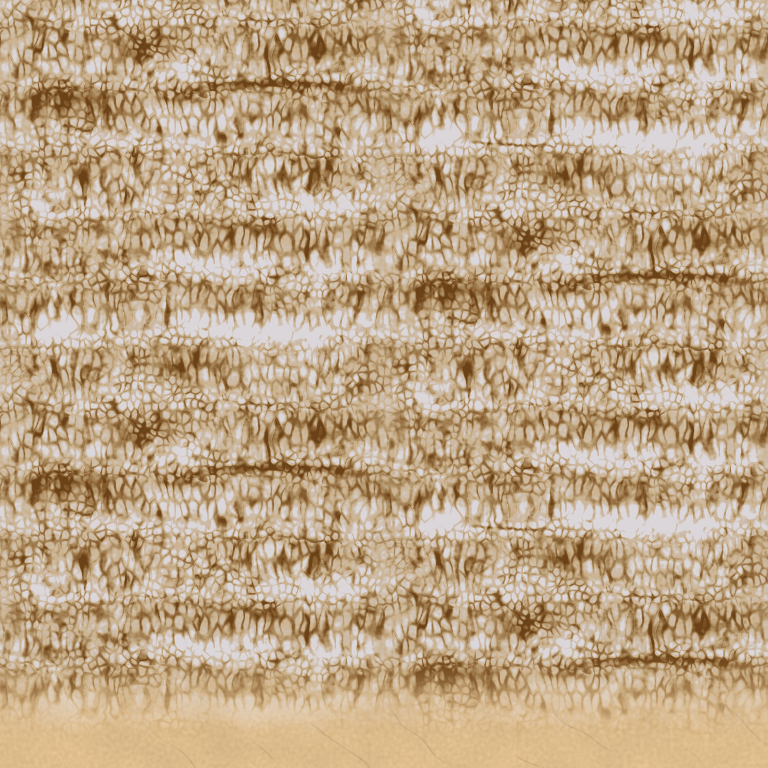
Reproduce this texture procedurally as a three.js fragment shader.

```glsl
// Weathered, layered bark-like crust: pale beady grains and brown upright veins in 12 strata.
// Half-drop repeat, two columns by two rows, made from wrapped gradient noise and cell noise;
// the foot of the canvas fades into smooth cracked sand.
varying vec2 vUv;

vec2 hash2(vec2 c) {
  vec3 q = fract(vec3(c.xyx) * vec3(0.1031, 0.1030, 0.0973));
  q += dot(q, q.yzx + 33.33);
  return fract((q.xx + q.yz) * q.zy);
}

// Wraps a grid cell into one tile; each column drops by half a tile (n.y is even).
vec2 wrapCell(vec2 c, vec2 n) {
  float column = floor((c.x + 0.5) / n.x);
  return floor(vec2(c.x - column * n.x + 0.5, mod(c.y - column * n.y * 0.5 + 0.5, n.y)));
}

float corner(vec2 c, vec2 f, vec2 n) {
  return dot(hash2(wrapCell(c, n) + n * 1.7) * 2.0 - 1.0, f);
}

// Gradient noise, n cells per tile, roughly -1 to 1.
float noise(vec2 p, vec2 n) {
  vec2 g = p * 2.0 * n, c = floor(g), f = g - c;
  vec2 s = f * f * f * (f * (f * 6.0 - 15.0) + 10.0);
  vec2 e = vec2(1.0, 0.0);
  float a = mix(corner(c, f, n), corner(c + e, f - e, n), s.x);
  float b = mix(corner(c + e.yx, f - e.yx, n), corner(c + 1.0, f - 1.0, n), s.x);
  return 1.7 * mix(a, b, s.y);
}

// Rounded grains: x is the body of the nearest grain, 0 in the gaps; y its random value.
vec2 grains(vec2 p, vec2 n) {
  vec2 g = p * 2.0 * n, c = floor(g), f = g - c;
  float near = 9.0, next = 9.0, id = 0.0;
  for (int j = -1; j <= 1; j++) {
    for (int i = -1; i <= 1; i++) {
      vec2 o = vec2(float(i), float(j));
      vec2 h = hash2(wrapCell(c + o, n) + n * 2.3);
      float d = length(o + 0.1 + 0.8 * h - f);
      if (d < near) { next = near; near = d; id = h.x; }
      else next = min(next, d);
    }
  }
  float body = smoothstep(0.0, 0.45, next - near) * (1.0 - smoothstep(0.3, 0.75, near));
  return vec2(body, id);
}

float bump(float x, float width) { return exp(-x * x / (width * width)); }

// Tone ramp from deep brown through tan to chalky white.
vec3 crustColor(float t) {
  vec3 c = mix(vec3(0.42, 0.26, 0.09), vec3(0.53, 0.37, 0.19), smoothstep(-0.1, 0.14, t));
  c = mix(c, vec3(0.63, 0.49, 0.31), smoothstep(0.14, 0.32, t));
  c = mix(c, vec3(0.71, 0.60, 0.44), smoothstep(0.30, 0.48, t));
  c = mix(c, vec3(0.80, 0.70, 0.56), smoothstep(0.45, 0.61, t));
  c = mix(c, vec3(0.80, 0.73, 0.65), smoothstep(0.59, 0.73, t));
  return mix(c, vec3(0.86, 0.84, 0.85), smoothstep(0.72, 0.95, t));
}

float crustTone(vec2 p) {
  float column = floor(p.x * 2.0);
  vec2 u = vec2(p.x - column * 0.5, mod(p.y - column * 0.25, 0.5));
  vec2 w = p + 0.006 * vec2(noise(p, vec2(11.0, 10.0)), noise(p + 0.13, vec2(11.0, 10.0)));
  w += 0.0025 * vec2(noise(p, vec2(36.0, 30.0)), noise(p + 0.17, vec2(36.0, 30.0)));
  float broad = noise(p, vec2(3.0, 6.0));
  float patches = noise(p + 0.21, vec2(6.0, 12.0));
  float clumps = noise(w + 0.09, vec2(30.0, 24.0));

  // Strata: chalk gathers above each ragged ledge, broken brown shadow lies beneath it.
  float row = p.y * 12.0 - 0.4 + 0.13 * noise(p, vec2(3.0, 4.0)) + 0.08 * patches + 0.11 * clumps;
  float f = fract(row);
  float chalk = smoothstep(0.4, 0.8, f) * (1.0 - smoothstep(0.86, 1.0, f));
  float shade = exp(-f * 4.0) * smoothstep(0.0, 0.08, f) + 0.6 * smoothstep(0.9, 1.0, f);
  float tone = 0.60 + 0.13 * broad + 0.12 * patches;
  tone += chalk * (0.14 + 0.22 * broad);
  tone -= shade * max(0.0, 0.16 - 0.4 * patches);

  // Broad chalk bands and blotches within the tile.
  tone += 0.21 * bump(u.y - 0.43, 0.024) * (0.8 + patches);
  tone += 0.12 * bump(u.y - 0.175, 0.02);
  tone += 0.24 * bump(u.x - 0.37, 0.11) * bump(u.y - 0.355, 0.017) * (0.8 + 1.5 * clumps);
  tone -= 0.20 * bump(u.x - 0.13, 0.07) * bump(u.y - 0.13, 0.02);
  tone -= 0.18 * bump(u.x - 0.29, 0.10) * bump(u.y - 0.295, 0.014);

  // Round grains give way to long upright ones in the middle of each stratum.
  float upright = smoothstep(0.0, 0.15, f) * (1.0 - smoothstep(0.65, 0.9, f));
  upright *= smoothstep(-0.4, 0.1, noise(p + 0.37, vec2(3.0, 6.0)));
  vec2 grain = mix(grains(w, vec2(50.0, 42.0)), grains(w, vec2(46.0, 20.0)), upright);
  float wear = smoothstep(-0.45, 0.5, noise(w + 0.11, vec2(20.0, 16.0)));
  tone += 0.22 * (grain.y - 0.5) + grain.x * 0.24 - (1.0 - grain.x) * (0.06 + 0.28 * wear);

  // Dark upright streaks and small brown pits between the grains.
  float streak = noise(w, vec2(38.0, 12.0));
  tone -= 0.50 * smoothstep(0.12, 0.6, streak) * (0.2 + 0.8 * upright);
  tone -= 0.36 * smoothstep(0.15, 0.65, noise(w + 0.31, vec2(42.0, 34.0))) * (1.0 - 0.6 * upright);
  tone += 0.14 * clumps;

  // Calmer contrast where columns meet.
  float seam = min(u.x, 0.5 - u.x);
  tone = mix(tone, 0.62, 0.3 * bump(seam, 0.025));

  // Curved dark ledge, fine slit in odd columns, and two white upright bars.
  float dx = u.x - 0.355;
  float dy = u.y - 0.108 - 0.7 * dx * dx - 0.002 * clumps;
  tone -= 0.55 * bump(dy, 0.0055) * (1.0 - smoothstep(0.08, 0.14, abs(dx)));
  float slit = bump(u.y - 0.438 - 0.06 * (u.x - 0.16), 0.002);
  tone -= 0.5 * mod(column, 2.0) * slit * (1.0 - smoothstep(0.035, 0.055, abs(u.x - 0.16)));
  for (int i = 0; i < 2; i++) {
    vec2 b = u - vec2(0.307 + 0.105 * float(i) + 0.004 * clumps, 0.352);
    b.y -= clamp(b.y, -0.021, 0.021);
    tone = mix(tone, 0.92, 0.8 * (1.0 - smoothstep(0.002, 0.007, length(b))));
  }
  return tone + 0.10 * noise(p, vec2(100.0, 100.0));
}

void main() {
  vec2 p = vec2(vUv.x, 1.0 - vUv.y);
  vec3 crust = crustColor(crustTone(p));

  // Sand: soft mottling, fine grit and faint diagonal cracks.
  float mottle = noise(p, vec2(8.0, 10.0)), grit = noise(p, vec2(90.0, 90.0));
  vec3 sand = vec3(0.87, 0.74, 0.55) * (1.0 + 0.035 * mottle + 0.04 * grit);
  float diagonal = fract((p.x - p.y * 1.2) * 9.0 + 0.2 * mottle) - 0.5;
  sand *= 1.0 - 0.09 * bump(diagonal, 0.014) * smoothstep(0.0, 0.4, noise(p, vec2(7.0, 6.0)));

  float cover = smoothstep(0.025, 0.16, vUv.y + 0.015 * mottle);
  gl_FragColor = vec4(mix(sand, crust, cover), 1.0);
}
```
